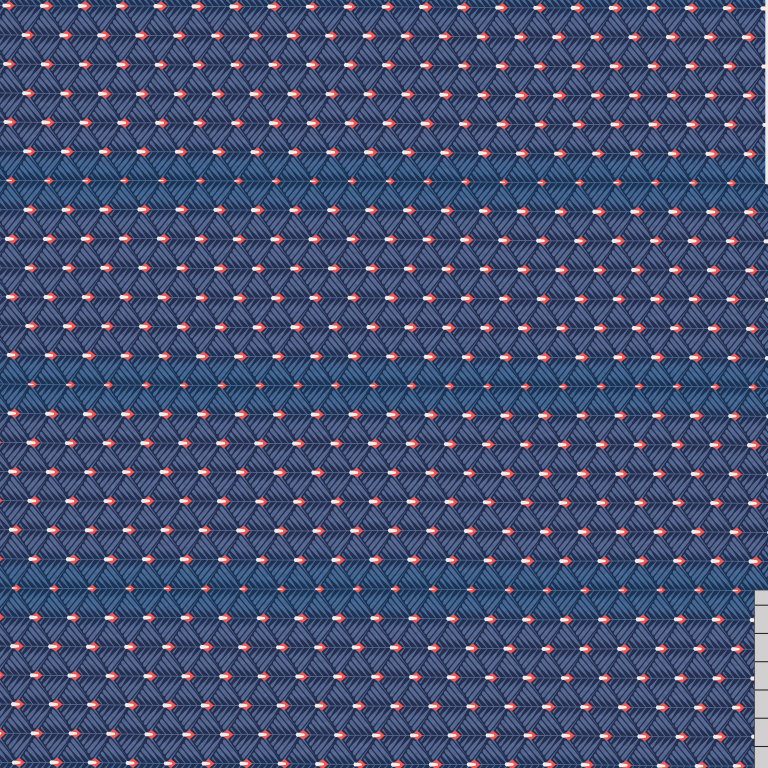
Reproduce this pattern procedurally as a Shadertoy shader.

```glsl
// Half-drop feather print: diamonds of slanted barbs on thin stems, with a
// red and white bud at each diamond tip. Two skewed axes give the lattice;
// every seventh row carries smaller buds and a cooler dye.

#define COLS 20.25                    // buds across the canvas
#define ROWS 26.37                    // stems down the canvas
#define BARBS 6.0                     // barbs per feather side
#define LEAN 0.12                     // extra slant of the barbs
#define BARB_THIN 0.07                // half widths, in barb spacings
#define BARB_WIDE 0.37
#define NAVY vec3(0.14, 0.18, 0.31)
#define BLUE vec3(0.34, 0.41, 0.57)
#define RED vec3(0.93, 0.35, 0.34)
#define CREAM vec3(0.94, 0.93, 0.91)

vec2 hash2(vec2 p) {
    p = vec2(dot(p, vec2(127.1, 311.7)), dot(p, vec2(269.5, 183.3)));
    return fract(sin(p) * 43758.5) * 2.0 - 1.0;
}

float gradientNoise(vec2 p) {
    vec2 i = floor(p), f = fract(p), w = f * f * (3.0 - 2.0 * f);
    vec2 e = vec2(1.0, 0.0);
    float a = dot(hash2(i), f);
    float b = dot(hash2(i + e), f - e);
    float c = dot(hash2(i + e.yx), f - e.yx);
    float d = dot(hash2(i + 1.0), f - 1.0);
    return mix(mix(a, b, w.x), mix(c, d, w.x), w.y);
}

float cover(float dist, float pixel) {
    return clamp(0.5 - dist / pixel, 0.0, 1.0);
}

// Signed distance to the barbs; f is the place inside one diamond.
float barbDistance(vec2 f, float rowHeight) {
    float front = max(f.x, f.y), back = min(f.x, f.y);
    float fromStem = front - back;
    float edgeScale = length(vec2(1.0, 0.5 / rowHeight));
    float spacing = 1.0 / (BARBS * length(vec2(1.0, (0.5 + LEAN) / rowHeight)));
    float across = (fract((front + LEAN * fromStem) * BARBS) - 0.5) * spacing;
    float radius = spacing * mix(BARB_THIN, BARB_WIDE, smoothstep(0.0, 0.4, fromStem));
    float pastTip = max(radius + 0.015 - back / edgeScale, 0.0);
    float d = length(vec2(across, pastTip)) - radius;
    return max(d, 0.02 - (1.0 - front) / edgeScale);
}

// Red cup: widest near its middle, drawn to a blunt tip at the right.
float cupDistance(vec2 p) {
    vec2 shoulder = vec2(p.x - 0.04, abs(p.y) - 0.127);
    float d = max(dot(shoulder, vec2(-0.535, 0.845)), dot(shoulder, vec2(0.664, 0.747)));
    return max(d, -p.x - 0.12);
}

// Pale drop, blunt at the left and slimmer inside the cup.
float dropDistance(vec2 p, float slim) {
    float x = clamp(p.x, -0.105, 0.04);
    return length(p - vec2(x, 0.0)) - slim * mix(0.053, 0.032, (x + 0.105) / 0.145);
}

void mainImage(out vec4 fragColor, in vec2 fragCoord) {
    vec2 q = vec2(fragCoord.x, iResolution.y - fragCoord.y) / iResolution.y;
    float pixel = COLS / iResolution.y;
    float rowHeight = COLS / ROWS;

    // Slightly skewed cloth, then lattice axes along the diamond sides
    vec2 g = vec2((q.x - 0.013 * q.y) * COLS - 0.21,
                  (q.y - 0.004 * (q.x - 0.5)) * ROWS - 0.24);
    g.y += 0.05 * gradientNoise(q * 5.0);
    vec2 axes = vec2(g.x + 0.5 * g.y, g.x - 0.5 * g.y);

    // Cooler dye around each seventh row
    float cool = 1.0 - smoothstep(0.3, 1.6, abs(mod(g.y - 2.5, 7.0) - 3.5));
    vec3 ground = NAVY + cool * vec3(-0.03, 0.015, 0.015);
    vec3 leaf = BLUE + cool * vec3(-0.07, 0.0, 0.01);
    leaf *= 1.0 + 0.12 * gradientNoise(g * vec2(9.0, 7.0));

    // Barbs and stem
    float barbs = cover(barbDistance(fract(axes), rowHeight), pixel);
    vec3 color = mix(ground, leaf, barbs);
    float stem = abs(g.y - floor(g.y + 0.5)) * rowHeight - 0.011;
    color = mix(color, leaf, cover(stem, pixel));

    // Nearest bud
    vec2 node = floor(axes + 0.5);
    float row = node.x - node.y;
    float small = step(5.5, mod(row + 0.25, 7.0));
    float size = mix(1.0, 0.74, small) * (1.0 + 0.05 * hash2(node).x);
    vec2 p = (g - vec2(0.5 * (node.x + node.y), row)) * vec2(1.0, rowHeight) / size;
    color = mix(color, RED, cover(cupDistance(p) * size, pixel));
    float slim = mix(1.0, 0.55, small);
    color = mix(color, CREAM, cover(dropDistance(p, slim) * size, pixel));

    // Bare margin at the upper right, ruled strip at the lower right
    float soft = 1.0 / iResolution.y;
    color = mix(color, CREAM, cover(max(0.9965 - q.x, q.y - 0.239), soft));
    float strip = max(0.982 - q.x, 0.768 - q.y);
    float tick = abs(fract((q.y - 0.788) / 0.0368 + 0.5) - 0.5) * 0.0368;
    float rule = min(tick, abs(strip)) - 0.0007;
    vec3 stripColor = mix(vec3(0.82, 0.81, 0.81), vec3(0.15), cover(rule, soft));
    color = mix(color, stripColor, cover(strip, soft));

    fragColor = vec4(color, 1.0);
}
```
